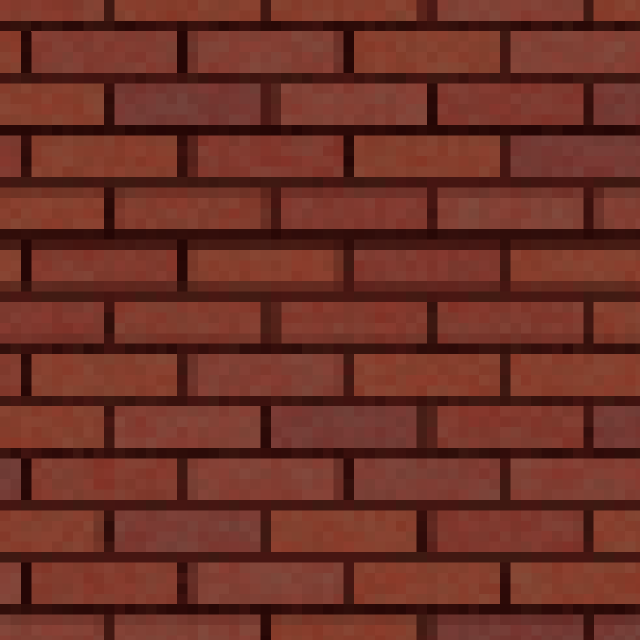
Reproduce this texture procedurally as a three.js fragment shader.

```glsl
// Running-bond brick wall in coarse square texels: 12 courses, 4 bricks across.
// Joint coverage is box-filtered per texel, so joints that straddle two texels
// soften; hashes and gradient noise vary the bricks, the joints and the grain.

varying vec2 vUv;

const float TEXELS = 61.44;                // texels across the canvas
const vec2 BRICK = vec2(15.36, 5.12);      // brick pitch in texels
const float COURSES = 12.0;
const float BED_START = 2.48;              // centre of the first bed joint
const float ODD_START = 2.48;              // first head joint, odd courses
const float EVEN_START = 10.45;            // first head joint, even courses
const float EVEN_DRIFT = 0.30;             // slow sideways drift of even courses
const float HEAD_JITTER = 0.16;
const vec2 JOINT_EDGE = vec2(0.18, 0.64);  // coverage contrast
const float GRAIN = 0.030;
const float MOTTLE = 0.050;
const float TAU = 6.28319;

const vec3 CLAY = vec3(0.525, 0.250, 0.180);
const vec3 RED = vec3(0.500, 0.220, 0.180);
const vec3 ROSE = vec3(0.510, 0.255, 0.208);
const vec3 PLUM = vec3(0.455, 0.225, 0.202);
const vec3 JOINT_DEEP = vec3(0.145, 0.025, 0.018);
const vec3 JOINT_RED = vec3(0.275, 0.085, 0.070);
const vec3 JOINT_BROWN = vec3(0.245, 0.100, 0.070);

float hash(vec2 p) {
  vec3 q = fract(vec3(p.xyx) * 0.1031);
  q += dot(q, q.yzx + 33.33);
  return fract((q.x + q.y) * q.z);
}

float cornerSlope(vec2 cell, vec2 offset) {
  float angle = TAU * hash(cell + 71.0);
  return dot(vec2(cos(angle), sin(angle)), offset);
}

float gradientNoise(vec2 p) {
  vec2 i = floor(p);
  vec2 f = p - i;
  vec2 u = f * f * f * (f * (f * 6.0 - 15.0) + 10.0);
  vec2 e = vec2(1.0, 0.0);
  float low = mix(cornerSlope(i, f), cornerSlope(i + e.xy, f - e.xy), u.x);
  float high = mix(cornerSlope(i + e.yx, f - e.yx),
                   cornerSlope(i + e.xx, f - e.xx), u.x);
  return mix(low, high, u.y);
}

// Share of a texel covered by the nearest joint, one texel wide.
float jointCover(float along, float pitch) {
  float dist = abs(along - pitch * floor(along / pitch + 0.5));
  return smoothstep(JOINT_EDGE.x, JOINT_EDGE.y, 1.0 - dist);
}

vec3 brickColor(vec2 id, vec2 texel) {
  float kind = hash(id + 13.0);
  vec3 color = mix(CLAY, RED, smoothstep(0.2, 0.5, kind));
  color = mix(color, ROSE, smoothstep(0.5, 0.7, kind));
  color = mix(color, PLUM, smoothstep(0.82, 0.96, kind));

  // Patches lean toward red or brown; single texels differ in brightness.
  float patches = gradientNoise(texel * vec2(0.27, 0.43) + id * 3.7);
  float speck = hash(texel + 5.0) - 0.5;
  float tint = hash(texel + 29.0) - 0.5;
  color += MOTTLE * patches * vec3(0.5, -0.7, -0.6);
  color += GRAIN * (speck + tint * vec3(0.3, -0.7, -0.5));
  return color;
}

vec3 jointColor(vec2 id, vec2 texel, float deepBias) {
  float patches = gradientNoise(texel * 0.31 + 40.0);
  vec3 color = mix(JOINT_RED, JOINT_BROWN,
                   smoothstep(-0.25, 0.3, patches + 0.3 * hash(texel) - 0.15));
  float depth = hash(id + 57.0) + deepBias + 0.35 * (hash(texel + 83.0) - 0.5);
  return mix(color, JOINT_DEEP, smoothstep(0.2, 1.0, depth));
}

vec3 wall(vec2 uv) {
  // Texels and courses are counted from the top left.
  vec2 texel = floor(vec2(uv.x, 1.0 - uv.y) * TEXELS);
  vec2 p = texel + 0.5;

  float bedPos = p.y - BED_START;
  float course = floor(bedPos / BRICK.y) + 1.0;
  float odd = mod(course, 2.0);
  float drift = EVEN_DRIFT * sin(TAU * (course - 1.0) / COURSES);
  float start = mix(EVEN_START + drift, ODD_START, odd);
  float headPos = p.x - start - HEAD_JITTER * (hash(vec2(course, 9.0)) - 0.5);

  // Bricks, then head joints, then bed joints.
  vec3 color = brickColor(vec2(floor(headPos / BRICK.x), course), texel);
  vec2 headId = vec2(floor(headPos / BRICK.x + 0.5), course);
  float headBias = odd * (0.45 - 0.22 * headId.x);
  color = mix(color, jointColor(headId, texel, headBias),
              jointCover(headPos, BRICK.x));
  vec2 bedId = vec2(31.0, floor(bedPos / BRICK.y + 0.5));
  return mix(color, jointColor(bedId, texel, 0.0), jointCover(bedPos, BRICK.y));
}

void main() {
  // Four samples per pixel smooth the texel edges.
  vec2 pixel = fwidth(vUv);
  vec3 color = vec3(0.0);
  for (int i = 0; i < 4; i++) {
    float n = float(i);
    vec2 offset = vec2(mod(n, 2.0), floor(n / 2.0)) - 0.5;
    color += 0.25 * wall(vUv + 0.5 * offset * pixel);
  }
  gl_FragColor = vec4(color, 1.0);
}
```
